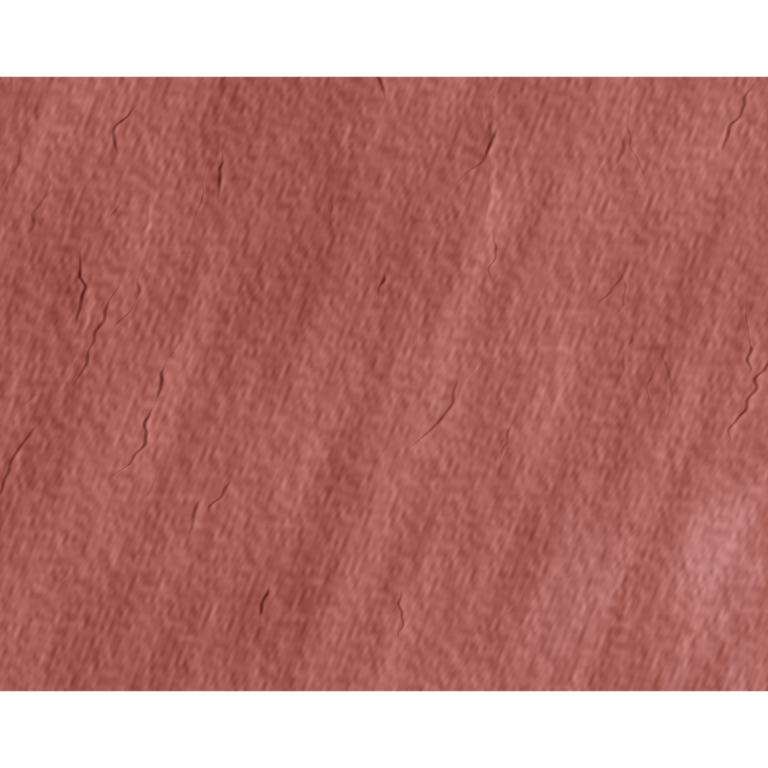
Write a WebGL 2 fragment shader that draws this texture.

```glsl
#version 300 es
precision highp float;
// A slab of red sandstone between two plain white bands. Stretched noise gives
// slanted streaks, an embossed noise gives the grain, and hashed loops scatter
// ragged dark cracks with lit lips and pale chalky veins.

#define STONE vec3(0.652, 0.368, 0.339)
#define BLOOM vec3(0.73, 0.47, 0.47)
#define MARGIN 0.1
#define SLANT 0.38
#define GRAIN_SCALE 175.0
#define GRAIN_DEPTH 0.10
#define STREAK_DEPTH 0.13
#define CRACKS 34
#define VEINS 30
#define CRACK_WIDTH 0.0029
#define CRACK_DEPTH 0.21
#define VEIN_GLOW 0.085

uniform vec2 u_resolution;
out vec4 outColor;

float hash(vec2 p) {
    vec3 q = fract(p.xyx * vec3(0.1031, 0.1030, 0.0973));
    q += dot(q, q.yzx + 33.33);
    return fract((q.x + q.y) * q.z);
}

float noise(vec2 p) {
    vec2 i = floor(p), f = fract(p);
    f = f * f * (3.0 - 2.0 * f);
    return mix(mix(hash(i), hash(i + vec2(1, 0)), f.x),
               mix(hash(i + vec2(0, 1)), hash(i + vec2(1, 1)), f.x), f.y);
}

float fbm(vec2 p) {
    float sum = 0.0, gain = 0.5;
    for (int i = 0; i < 4; i++) {
        sum += gain * noise(p);
        p = p * 2.03 + 17.3;
        gain *= 0.5;
    }
    return sum / 0.9375;
}

// Sideways wander of a line at height y, coarse bends plus fine jags.
float wander(float y, float id) {
    return 0.034 * (noise(vec2(y * 17.0 + 40.0, id)) - 0.5)
         + 0.011 * (noise(vec2(y * 75.0 + 90.0, id + 0.5)) - 0.5);
}

// Dark cores with a lit lip on their right side.
float cracks(vec2 uv) {
    float light = 0.0;
    for (int i = 0; i < CRACKS; i++) {
        float id = float(i) * 3.0 + 11.0;
        vec2 q = uv - vec2(hash(vec2(id, 1.0)), mix(MARGIN, 1.0 - MARGIN, hash(vec2(id, 2.0))));
        float reach = mix(0.02, 0.12, pow(hash(vec2(id, 3.0)), 1.8));
        if (abs(q.y) > reach) continue;
        float lean = mix(-0.35, 0.65, sqrt(hash(vec2(id, 4.0))));
        float x = q.x - lean * q.y - wander(q.y, id);
        float taper = 1.0 - smoothstep(0.35, 1.0, abs(q.y) / reach);
        float broken = smoothstep(0.15, 0.6, noise(vec2(q.y * 38.0 + 60.0, id + 7.0)));
        float width = CRACK_WIDTH * (0.35 + 0.65 * taper * broken);
        float strength = taper * mix(0.25, 1.0, broken) * mix(0.35, 1.0, hash(vec2(id, 5.0)));
        float core = 1.0 - smoothstep(0.2 * width, 1.3 * width, abs(x));
        float lip = smoothstep(0.5, 1.8, x / width) * (1.0 - smoothstep(1.8, 5.0, x / width));
        light += strength * (0.06 * lip - CRACK_DEPTH * core);
    }
    return max(light, -1.3 * CRACK_DEPTH);
}

// Pale veins: a crisp left edge fading out to the right, worn into patches.
float veins(vec2 uv) {
    float glow = 0.0;
    float worn = smoothstep(0.25, 0.7, noise(uv * vec2(120.0, 55.0)));
    for (int i = 0; i < VEINS; i++) {
        float id = float(i) * 5.0 + 203.0;
        vec2 q = uv - vec2(hash(vec2(id, 1.0)), mix(MARGIN, 1.0 - MARGIN, hash(vec2(id, 2.0))));
        float reach = mix(0.03, 0.17, hash(vec2(id, 3.0)));
        if (abs(q.y) > reach) continue;
        float lean = mix(0.12, 0.6, hash(vec2(id, 4.0)));
        float x = q.x - lean * q.y - 0.8 * wander(q.y, id);
        float taper = 1.0 - smoothstep(0.2, 1.0, abs(q.y) / reach);
        float width = mix(0.004, 0.014, pow(hash(vec2(id, 5.0)), 2.0));
        float band = smoothstep(-0.003, 0.001, x) * (1.0 - smoothstep(0.0, width, x));
        glow += band * taper * mix(0.3, 1.0, worn) * mix(0.4, 1.0, hash(vec2(id, 6.0)));
    }
    return min(glow, 1.3);
}

vec3 slab(vec2 uv) {
    vec2 bed = vec2(uv.x - SLANT * uv.y, uv.y);

    // Broad tone and slanted streaks
    float tone = STREAK_DEPTH * (fbm(bed * vec2(24.0, 4.5) + 5.0) - 0.5);
    tone += 0.07 * (fbm(uv * 3.0 + 31.0) - 0.5) + 0.03 * (uv.x - 0.5);

    // Grain lit from the upper right
    vec2 g = bed * GRAIN_SCALE * vec2(1.0, 0.62);
    tone += GRAIN_DEPTH * (noise(g) - noise(g + vec2(0.7, 0.4)));
    tone += 0.5 * GRAIN_DEPTH * (noise(g * 0.43 + 9.0) - noise(g * 0.43 + vec2(9.6, 9.3)));

    // Pinkish bloom, strongest toward the lower right
    float bloom = smoothstep(0.5, 0.75, fbm(bed * vec2(11.0, 4.0) + 70.0));
    bloom *= 0.15 + 0.6 * smoothstep(0.45, 1.0, uv.x) * (1.0 - smoothstep(0.2, 0.65, uv.y));
    vec3 color = mix(STONE, BLOOM, bloom) + tone;

    color += VEIN_GLOW * veins(uv) * vec3(0.9, 1.0, 1.0);
    return color + cracks(uv) * vec3(1.0, 0.78, 0.72);
}

void main() {
    vec2 uv = gl_FragCoord.xy / u_resolution;
    float edge = 0.5 - MARGIN - abs(uv.y - 0.5);
    float soft = 1.0 / u_resolution.y;
    outColor = vec4(mix(vec3(1.0), slab(uv), smoothstep(-soft, soft, edge)), 1.0);
}
```
